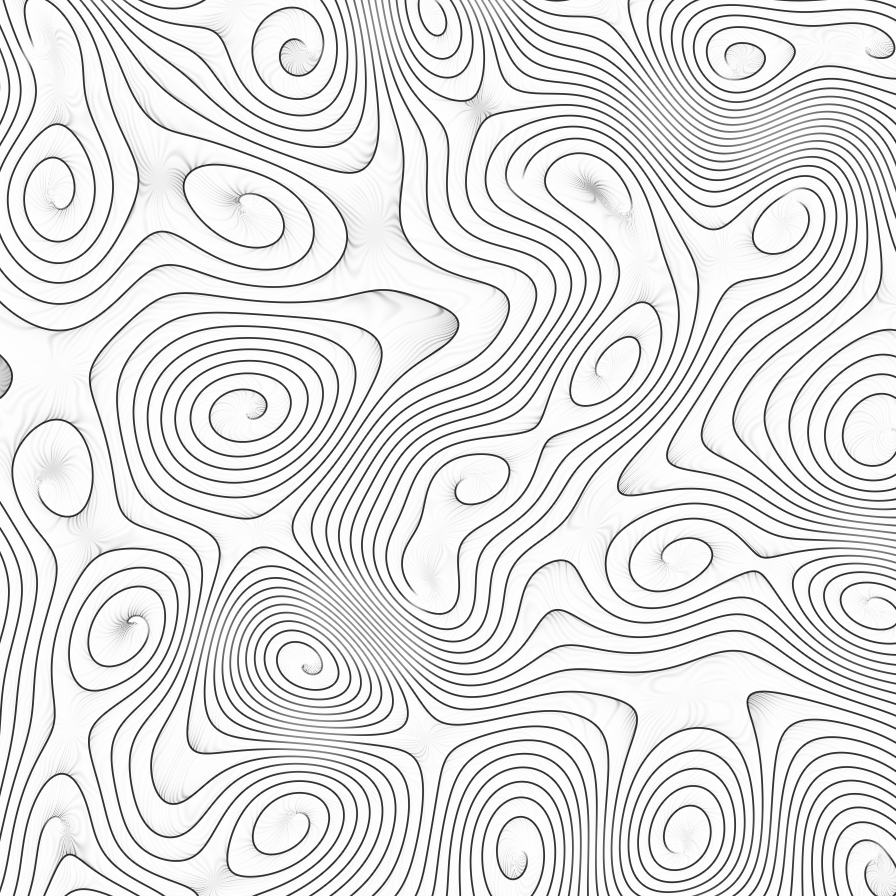
Give the GLSL for this pattern, as a WebGL 1 fragment shader.

```glsl
precision highp float;
// Thin spiral contour lines over a field of smooth hills and hollows, with fine feathers.
// Each hill adds a Gaussian height and one turn of angle, so its rings wind into a spiral.
// Feathers follow the slope direction and sweep into the lines where the field is flat.

uniform vec2 u_resolution;

#define CELLS 4.7          // hills per canvas side
#define HILL_RADIUS 0.088  // spread of a hill
#define MIN_RINGS 4.0      // rings on the lowest hill
#define MAX_RINGS 12.0     // rings on the highest hill
#define STRETCH 1.1        // how oval the hills are
#define LINE_WIDTH 0.0020  // contour thickness
#define LINE_INK 0.80      // contour darkness
#define HAIRS 30.0         // feather strands per turn of slope
#define HAIR_SWEEP 4.0     // bending of strands toward the line
#define FLAT_SLOPE 24.0    // slope below which feathers show
#define PAPER 0.995

const float TAU = 6.2831853;

float hash(vec2 p) {
  vec3 q = fract(p.xyx * vec3(0.1031, 0.1030, 0.0973));
  q += dot(q, q.yzx + 33.33);
  return fract((q.x + q.y) * q.z);
}

float valueNoise(vec2 p) {
  vec2 cell = floor(p);
  vec2 f = fract(p);
  f = f * f * (3.0 - 2.0 * f);
  return mix(mix(hash(cell), hash(cell + vec2(1.0, 0.0)), f.x),
             mix(hash(cell + vec2(0.0, 1.0)), hash(cell + 1.0), f.x), f.y);
}

// Returns the slope (xy), the contour phase (z) and the nearest hill distance (w).
vec4 spiralField(vec2 p) {
  vec2 slope = vec2(0.0);
  float phase = 0.0;
  float nearest = 1.0;
  float spread = HILL_RADIUS * HILL_RADIUS;
  for (int j = -1; j <= 5; j++) {
    for (int i = -1; i <= 5; i++) {
      vec2 id = vec2(float(i), float(j)) + 20.0;
      vec2 jitter = vec2(hash(id), hash(id + 57.0)) - 0.5;
      vec2 d = p - (id - 19.5 + 0.75 * jitter) / CELLS;
      float r2 = dot(d, d) + 1e-7;

      // Oval hill or hollow
      float turn = TAU * hash(id + 113.0);
      vec2 axis = vec2(cos(turn), sin(turn));
      float across = dot(d, axis);
      float rings = mix(MIN_RINGS, MAX_RINGS, hash(id + 171.0));
      rings *= hash(id + 229.0) < 0.5 ? -1.0 : 1.0;
      float hill = rings * exp(-0.5 * (r2 + STRETCH * across * across) / spread);
      phase += hill;
      slope -= hill * (d + STRETCH * across * axis) / spread;

      // One winding around the centre
      float spin = hash(id + 287.0) < 0.5 ? -1.0 : 1.0;
      phase += spin * atan(d.y, d.x) / TAU;
      slope += spin * vec2(-d.y, d.x) / (TAU * r2);
      nearest = min(nearest, sqrt(r2));
    }
  }
  return vec4(slope, phase, nearest);
}

void main() {
  float pixel = 1.0 / min(u_resolution.x, u_resolution.y);
  vec2 p = gl_FragCoord.xy * pixel;
  vec4 field = spiralField(p);
  float steepness = length(field.xy) + 1e-4;
  float t = fract(field.z);

  // Contour of constant width, tapering at the spiral cores
  float lineDistance = min(t, 1.0 - t) / steepness;
  float line = clamp(0.5 + (0.5 * LINE_WIDTH - lineDistance) / pixel, 0.0, 1.0);
  line *= smoothstep(0.002, 0.022, field.w);
  line *= 1.0 - 0.45 * smoothstep(85.0, 150.0, steepness);

  // Strands along lines of equal slope direction
  float strandPhase = HAIRS * atan(field.y, field.x) / TAU
                    + HAIR_SWEEP * sqrt(t) + 1.6 * valueNoise(p * 38.0);
  float strength = hash(vec2(mod(floor(strandPhase), HAIRS), 7.0));
  float strand = 1.0 - smoothstep(0.0, 0.4, abs(fract(strandPhase) - 0.5));
  strand = mix(0.2, strand * strength, smoothstep(3.0, 16.0, steepness));

  // Feathers fade away from the line and vanish on steep ground
  float ratio = steepness / FLAT_SLOPE;
  float flatness = 1.0 / (1.0 + ratio * ratio);
  float feather = flatness * exp(-7.0 * t) * (0.16 + 0.75 * strand);
  feather += 0.09 * strand * sqrt(flatness) * valueNoise(p * 55.0 + 9.0);

  float tone = PAPER * (1.0 - LINE_INK * line) * (1.0 - min(feather, 0.8));
  gl_FragColor = vec4(vec3(tone), 1.0);
}
```
